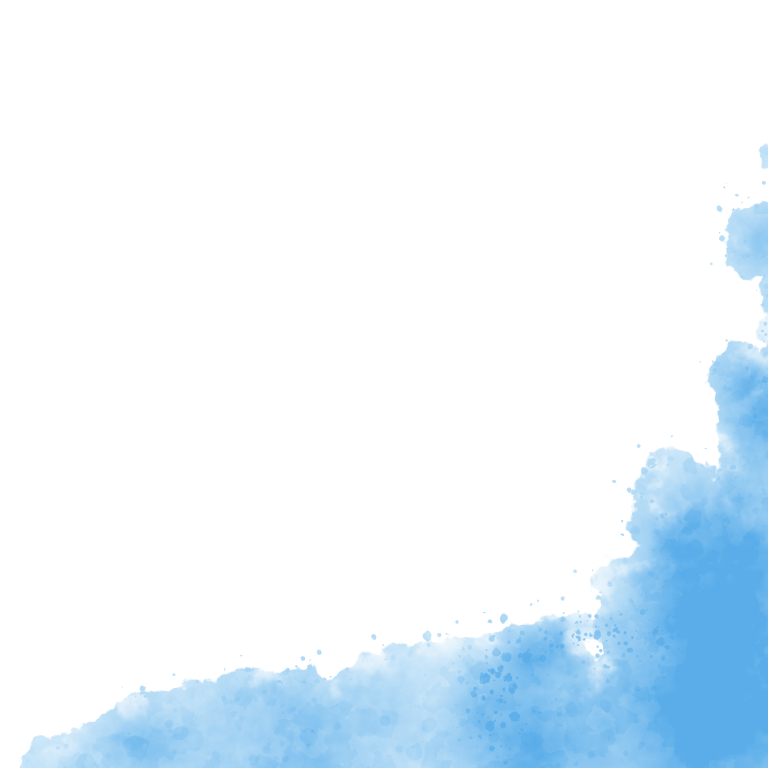
Give the GLSL for this background, as a WebGL 2 fragment shader.

```glsl
#version 300 es
precision highp float;

uniform vec2 u_resolution;
out vec4 fragColor;

const vec3 PAPER = vec3(1.0);
const vec3 PALE = vec3(0.84, 0.925, 0.98);
const vec3 DEEP = vec3(0.355, 0.68, 0.915);
const float EDGE_WARP = 0.045;
const float EDGE_GRAIN = 0.016;
const float BANK_START = 0.028;
const float BANK_HEIGHT = 0.2;
const vec2 GAP_CENTER = vec2(0.775, 0.154);
const float GAP_RADIUS = 0.012;

// Cloud lobes: center, radii
const vec4 LOBES[10] = vec4[10](
    vec4(0.91, 0.16, 0.14, 0.14), vec4(0.835, 0.233, 0.066, 0.05),
    vec4(0.915, 0.30, 0.09, 0.08), vec4(0.886, 0.363, 0.056, 0.054),
    vec4(1.01, 0.30, 0.09, 0.14), vec4(1.0, 0.42, 0.06, 0.1),
    vec4(0.978, 0.507, 0.052, 0.042), vec4(1.015, 0.565, 0.032, 0.065),
    vec4(0.992, 0.683, 0.06, 0.061), vec4(0.991, 0.802, 0.01, 0.01));

// Pigment pools: center, radius, strength
const vec4 POOLS[11] = vec4[11](
    vec4(0.94, 0.25, 0.12, 0.7), vec4(0.93, 0.06, 0.13, 0.7),
    vec4(0.68, 0.05, 0.08, 0.55), vec4(0.19, 0.03, 0.045, 0.28),
    vec4(0.40, 0.02, 0.10, 0.2), vec4(0.98, 0.49, 0.07, 0.65),
    vec4(0.71, 0.155, 0.035, 0.3), vec4(0.99, 0.67, 0.04, 0.25),
    vec4(0.58, 0.10, 0.05, -0.2), vec4(0.79, 0.25, 0.035, -0.25),
    vec4(0.89, 0.39, 0.04, -0.2));

vec3 hash3(vec2 cell) {
    uvec3 v = uvec3(uvec2(ivec2(cell) + 4096), 77u) * 1664525u + 1013904223u;
    v += v.yzx * v.zxy;
    v ^= v >> 16u;
    v += v.yzx * v.zxy;
    return vec3(v >> 8u) / 16777216.0;
}

float noise(vec2 p) {
    vec2 i = floor(p), f = fract(p);
    f = f * f * (3.0 - 2.0 * f);
    float low = mix(hash3(i).x, hash3(i + vec2(1, 0)).x, f.x);
    float high = mix(hash3(i + vec2(0, 1)).x, hash3(i + 1.0).x, f.x);
    return mix(low, high, f.y);
}

float fbm(vec2 p) {
    float sum = 0.0, amp = 0.5;
    for (int i = 0; i < 5; i++) {
        sum += amp * noise(p);
        p = mat2(1.6, 1.2, -1.2, 1.6) * p + 7.3;
        amp *= 0.5;
    }
    return sum / 0.96875;
}

// Signed distance to the painted area, negative inside
float washDistance(vec2 p) {
    vec2 q = p + EDGE_WARP * (vec2(fbm(p * 22.0), fbm(p * 22.0 + 40.0)) - 0.5);
    float run = q.x - BANK_START;
    float height = BANK_HEIGHT * sqrt(max(run, 0.0) / 0.75) + 3.0 * min(run, 0.0);
    float notch = (q.x - 0.43) / 0.022;
    height -= 0.025 * exp(-notch * notch);
    float d = q.y - height;
    for (int i = 0; i < 10; i++) {
        vec2 r = LOBES[i].zw;
        d = min(d, (length((q - LOBES[i].xy) / r) - 1.0) * min(r.x, r.y));
    }
    d = max(d, GAP_RADIUS - length(q - GAP_CENTER));
    return d + EDGE_GRAIN * (fbm(p * 75.0) - 0.5);
}

float pigment(vec2 p) {
    float tone = 0.33;
    for (int i = 0; i < 11; i++) {
        vec2 q = (p - POOLS[i].xy) / POOLS[i].z;
        tone += POOLS[i].w * exp(-dot(q, q));
    }
    return tone;
}

// Coverage of scattered round drops; density is the chance per cell
float drops(vec2 p, float size, float density, float blur) {
    vec2 g = p / size, home = floor(g);
    float cover = 0.0;
    for (int k = 0; k < 9; k++) {
        vec2 cell = home + vec2(k % 3, k / 3) - 1.0;
        vec3 h = hash3(cell), shape = hash3(cell + 531.0);
        float r = mix(0.1, 0.42, shape.x * shape.x);
        float wobble = 0.16 * (noise(g * 4.0) - 0.5);
        float d = length((g - cell - h.xy) * vec2(1.0, 0.85 + 0.3 * shape.y)) - r + wobble;
        cover = max(cover, step(h.z, density) * (1.0 - smoothstep(-blur, blur, d * size)));
    }
    return cover;
}

void main() {
    vec2 p = gl_FragCoord.xy / u_resolution;
    float soft = 0.8 / min(u_resolution.x, u_resolution.y);
    float d = washDistance(p);
    float wash = 1.0 - smoothstep(-soft - 0.002, soft, d);

    // Mottled wash, thinner toward its rim
    float tone = pigment(p + 0.05 * (fbm(p * 16.0 + 9.0) - 0.5));
    tone += 0.45 * (fbm(p * 13.0 + 3.0) - 0.5) + 0.2 * (fbm(p * 80.0) - 0.5);
    tone += 0.09 * (smoothstep(0.49, 0.52, fbm(p * 32.0 + 20.0)) - 0.5);
    tone *= mix(0.55, 1.0, smoothstep(0.0, 0.045, -d));
    tone += 0.1 * drops(p + 0.3, 0.038, 0.28, soft) * wash;
    tone = clamp(tone, 0.0, 1.0);
    float bloom = smoothstep(0.5, 0.68, fbm(p * 24.0 + 60.0)) * smoothstep(-0.04, 0.0, d);
    vec3 color = mix(PAPER, mix(PALE, DEEP, tone), wash * (1.0 - 0.6 * bloom));

    // Splatter gathers in two streaks and along the rim
    vec2 across = (p - vec2(0.8, 0.175)) / vec2(0.09, 0.03);
    vec2 down = (p - vec2(0.645, 0.1)) / vec2(0.04, 0.08);
    float streaks = exp(-dot(across, across)) + exp(-dot(down, down));
    float rim = exp(-abs(d) / 0.012) * (1.0 - smoothstep(0.02, 0.04, d));
    float density = 0.5 * streaks + 0.14 * rim + 0.04 * wash;
    density *= 1.0 - smoothstep(0.03, 0.05, d);
    float splat = max(drops(p, 0.017, density, soft), drops(p + 0.7, 0.009, density, soft));
    float splatTone = clamp(tone + 0.12 + 0.3 * streaks, 0.0, 1.0);
    color = mix(color, mix(PALE, DEEP, splatTone), 0.85 * splat);

    fragColor = vec4(color, 1.0);
}
```
